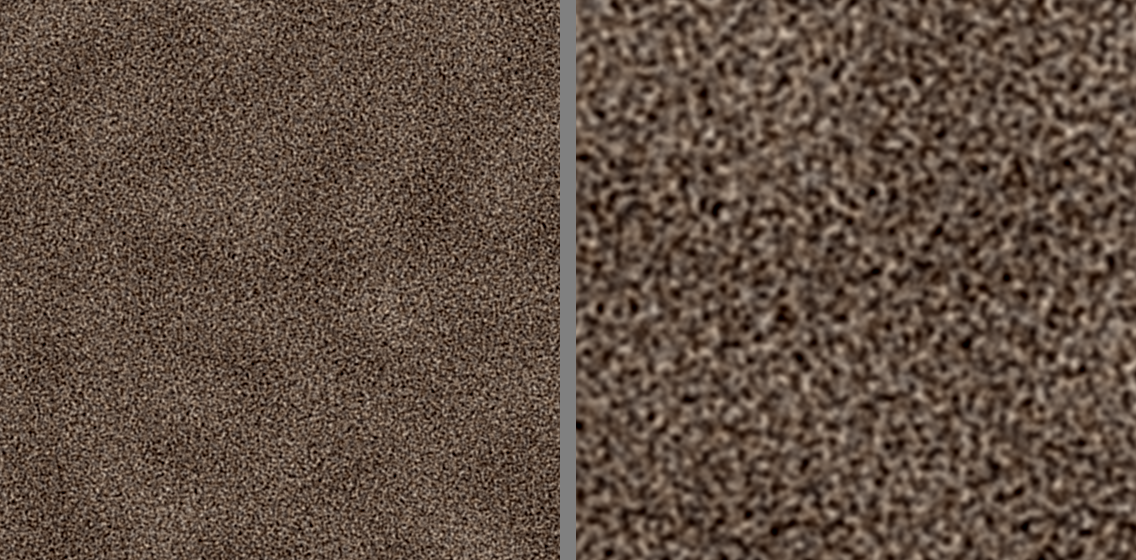
Left, the full canvas; right, a detail of the centre.
Write a three.js fragment shader that draws this texture.

```glsl
// Draws a dense brown carpet pile: fine soft grains with faint broad mottling.
varying vec2 vUv;

const vec3 PILE_COLOR = vec3(0.378, 0.308, 0.258);  // mean pile colour
const vec3 LIGHT_AXIS = vec3(1.0, 1.0, 0.95);       // shadow-to-highlight direction
const vec3 WARM_AXIS = vec3(1.0, 0.0, -1.0);        // slight hue drift

const float GRAIN_CELLS = 148.0;   // noise cells across the canvas
const float CLUMP_CELLS = 62.0;
const float MOTTLE_CELLS = 7.0;
const float GRAIN_CONTRAST = 0.114;
const float CLUMP_CONTRAST = 0.026;
const float MOTTLE_CONTRAST = 0.018;
const float HUE_CONTRAST = 0.006;

const float NOISE_GAIN = 4.6;      // brings gradient noise to unit deviation
const float TAU = 6.2831853;

float hash(vec2 p) {
  vec3 q = fract(p.xyx * vec3(0.1031, 0.1030, 0.0973));
  q += dot(q, q.yzx + 33.33);
  return fract((q.x + q.y) * q.z);
}

// Slope of a randomly directed ramp centred on one lattice corner
float ramp(vec2 corner, vec2 offset) {
  float angle = TAU * hash(corner);
  return dot(vec2(cos(angle), sin(angle)), offset);
}

float gradientNoise(vec2 p) {
  vec2 i = floor(p);
  vec2 f = p - i;
  vec2 u = f * f * f * (f * (f * 6.0 - 15.0) + 10.0);
  vec2 e = vec2(1.0, 0.0);
  float low = mix(ramp(i, f), ramp(i + e.xy, f - e.xy), u.x);
  float high = mix(ramp(i + e.yx, f - e.yx), ramp(i + e.xx, f - e.xx), u.x);
  return NOISE_GAIN * mix(low, high, u.y);
}

vec2 rotate(vec2 p, float angle) {
  float c = cos(angle);
  float s = sin(angle);
  return vec2(c * p.x - s * p.y, s * p.x + c * p.y);
}

// Sum of turned layers, which hides the lattice; unit deviation
float layeredNoise(vec2 p, float seed) {
  float sum = 0.0;
  for (int k = 0; k < 3; k++) {
    float layer = float(k);
    vec2 q = rotate(p, 0.4 + 0.9 * layer) * (1.0 + 0.08 * layer);
    sum += gradientNoise(q + 400.0 + seed + 57.3 * layer);
  }
  return sum / sqrt(3.0);
}

void main() {
  // Fine tufts, small clumps and broad wear patches
  float grain = layeredNoise(vUv * GRAIN_CELLS, 0.0);
  float clump = layeredNoise(vUv * CLUMP_CELLS, 211.7);
  float mottle = layeredNoise(vUv * MOTTLE_CELLS, 433.1);
  float hue = layeredNoise(vUv * CLUMP_CELLS, 671.9);

  float light = GRAIN_CONTRAST * grain
              + CLUMP_CONTRAST * clump
              + MOTTLE_CONTRAST * mottle;

  vec3 color = PILE_COLOR + LIGHT_AXIS * light + WARM_AXIS * HUE_CONTRAST * hue;
  gl_FragColor = vec4(clamp(color, 0.0, 1.0), 1.0);
}
```
